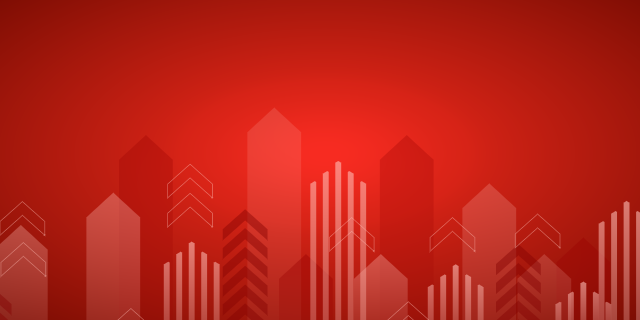
Give the GLSL for this background, as a Shadertoy shader.

```glsl
// Red radial glow behind a skyline of translucent rising arrows.
// Broad arrows, striped bars and chevrons are simple distance functions,
// layered with soft alpha; the canvas spans 2 by 1 units.

const vec3 PINK = vec3(1.0, 0.75, 0.72);
const vec3 DEEP_RED = vec3(0.60, 0.0, 0.0);
const float ARROW_HALF = 0.084;
const float CHEVRON_HALF = 0.070;
const float BAR_HALF = 0.0092;
const float BAR_STEP = 0.039;
const float BAR_DROP = 0.0315;
const float STACK_STEP = 0.0588;

// Coverage of a shape with signed distance d
float fill(float d, float pixel) {
    return clamp(0.5 - d / pixel, 0.0, 1.0);
}

// Distance below a peaked roof with its apex at the origin
float roof(vec2 p, float slope) {
    return (p.y + slope * abs(p.x)) / sqrt(1.0 + slope * slope);
}

// Pointed column reaching down past the canvas
float arrow(vec2 p, float halfWidth) {
    return max(abs(p.x) - halfWidth, roof(p, 0.92));
}

// Upward chevron with vertical ends
float chevron(vec2 p, float thickness) {
    float upper = roof(p, 0.89);
    float lower = -roof(p + vec2(0.0, thickness), 0.89);
    return max(abs(p.x) - CHEVRON_HALF, max(upper, lower));
}

// Five thin bars whose slanted tips form a larger arrow
float bars(vec2 p) {
    float index = clamp(round(p.x / BAR_STEP), -2.0, 2.0);
    float x = p.x - index * BAR_STEP;
    float peak = -sign(index) * BAR_HALF * 0.5;
    float tip = p.y + BAR_DROP * abs(index);
    return max(abs(x) - BAR_HALF, roof(vec2(x - peak, tip), 0.6));
}

// Elliptical glow, brightest just right of the middle
vec3 background(vec2 p) {
    float d = length((p - vec2(1.015, 0.52)) / vec2(1.0, 0.5));
    vec3 color = mix(vec3(0.97, 0.17, 0.13), vec3(0.83, 0.135, 0.085), smoothstep(0.0, 0.55, d));
    color = mix(color, vec3(0.64, 0.09, 0.045), clamp((d - 0.45) / 0.55, 0.0, 1.0));
    return mix(color, vec3(0.49, 0.05, 0.01), clamp((d - 1.0) / 0.42, 0.0, 1.0));
}

void mainImage(out vec4 fragColor, in vec2 fragCoord) {
    vec2 p = fragCoord / iResolution.xy * vec2(2.0, 1.0);
    float pixel = 1.0 / iResolution.y;
    vec3 color = background(p);

    // Broad arrows: apex position and opacity, negative for dark ones
    vec3 arrows[10] = vec3[10](
        vec3(0.456, 0.578, -0.32), vec3(1.271, 0.578, -0.30),
        vec3(0.857, 0.664, 0.17), vec3(0.354, 0.398, 0.33),
        vec3(0.065, 0.297, 0.32), vec3(1.529, 0.427, 0.23),
        vec3(0.956, 0.206, -0.42), vec3(1.823, 0.258, -0.40),
        vec3(1.190, 0.206, 0.33), vec3(1.701, 0.206, 0.20));
    for (int i = 0; i < 10; i++) {
        vec3 a = arrows[i];
        float fade = mix(0.45, 1.0, clamp(p.y / a.y, 0.0, 1.0));
        float cover = fill(arrow(p - a.xy, ARROW_HALF), pixel);
        color = mix(color, a.z > 0.0 ? PINK : DEEP_RED, cover * abs(a.z) * fade);
    }

    // Stacks of solid dark chevrons
    vec2 stacks[3] = vec2[3](vec2(0.766, 0.346), vec2(1.620, 0.237), vec2(-0.034, 0.112));
    for (int i = 0; i < 3; i++) {
        for (int j = 0; j < 6; j++) {
            vec2 q = p - stacks[i] + vec2(0.0, float(j) * STACK_STEP);
            color = mix(color, DEEP_RED * 0.85, 0.42 * fill(chevron(q, 0.035), pixel));
        }
    }

    // Striped bar groups
    vec2 groups[5] = vec2[5](vec2(0.599, 0.245), vec2(1.057, 0.497),
        vec2(1.424, 0.174), vec2(1.823, 0.120), vec2(1.958, 0.372));
    for (int i = 0; i < 5; i++) {
        float fade = mix(0.32, 0.60, clamp(p.y / groups[i].y, 0.0, 1.0));
        color = mix(color, PINK, fade * fill(bars(p - groups[i]), pixel));
    }

    // Hairline chevrons with a bright lower right corner
    vec2 outlines[9] = vec2[9](vec2(0.594, 0.487), vec2(0.594, 0.396),
        vec2(0.070, 0.370), vec2(0.073, 0.242), vec2(1.099, 0.320),
        vec2(1.414, 0.320), vec2(1.680, 0.331), vec2(0.409, 0.036), vec2(1.276, 0.057));
    for (int i = 0; i < 9; i++) {
        vec2 q = p - outlines[i];
        float line = fill(abs(chevron(q, 0.043)) - 0.001, pixel);
        float corner = fill(length(q - vec2(0.069, -0.104)) - 0.003, pixel);
        color = mix(color, PINK, max(0.48 * line, 0.5 * corner));
    }

    fragColor = vec4(color, 1.0);
}
```
